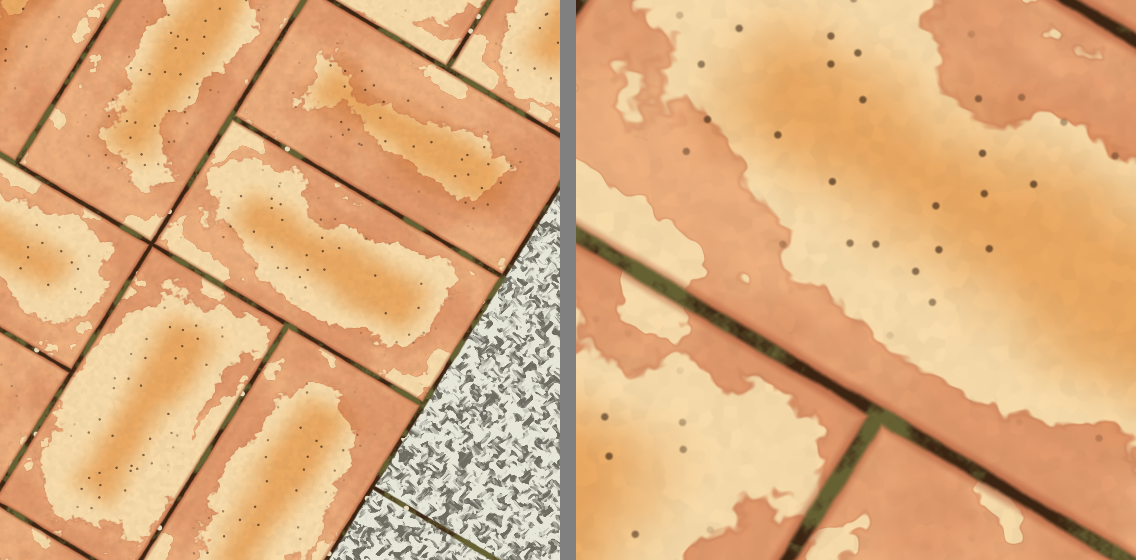
Left, the full canvas; right, a detail of the centre.
A three.js fragment shader for this texture:

```glsl
// Worn clay pavers in a slanted basket weave, beside a speckled granite kerb.
varying vec2 vUv;

// Layout: each square block, spanned by two axes, holds a pair of bricks
const vec2 ORIGIN = vec2(0.271, 0.564);
const vec2 AXIS_A = vec2(0.478, -0.298);
const vec2 AXIS_B = vec2(0.274, 0.463);
const float BLOCK_SIZE = 0.55;
const float KERB_START = 1.0;
const float KERB_PERIOD = 1.5;
const float KERB_JOINT = -0.32;
const float JOINT_HALF = 0.0042;
const float EDGE_SOFT = 0.0018;

// Surface
const float FLAKE_ROUGHNESS = 0.15;
const float GRANITE_SCALE = 95.0;
const float PIT_SCALE = 42.0;

const vec3 CLAY = vec3(0.86, 0.585, 0.41);
const vec3 CLAY_PALE = vec3(0.91, 0.67, 0.48);
const vec3 EMBER = vec3(0.82, 0.51, 0.29);
const vec3 CREAM = vec3(0.95, 0.84, 0.65);
const vec3 GOLD = vec3(0.90, 0.65, 0.38);
const vec3 RUST = vec3(0.70, 0.36, 0.23);
const vec3 SOIL = vec3(0.23, 0.14, 0.07);
const vec3 MOSS = vec3(0.40, 0.38, 0.20);
const vec3 GRANITE_DARK = vec3(0.43, 0.42, 0.38);
const vec3 GRANITE_LIGHT = vec3(0.90, 0.90, 0.85);
const vec3 CHIP = vec3(0.90, 0.86, 0.74);

const float PI = 3.14159;

float hash(vec2 p) {
  return fract(sin(dot(p, vec2(127.1, 311.7))) * 4375.85);
}

// Warped sines, roughly -1 to 1
float layeredSines(vec2 p) {
  float sum = 0.0, gain = 0.5;
  for (int i = 0; i < 6; i++) {
    sum += gain * sin(p.x + 1.4 * sin(p.y));
    p = mat2(1.6, 1.2, -1.2, 1.6) * p + 1.7;
    gain *= 0.6;
  }
  return sum;
}

// Cellular noise: x = blended cell tone, y = nearest distance, z = nearest id
vec3 cells(vec2 p) {
  vec2 base = floor(p);
  float tone = 0.0, total = 0.0, nearest = 9.0, id = 0.0;
  for (int y = -1; y <= 1; y++) {
    for (int x = -1; x <= 1; x++) {
      vec2 cell = base + vec2(float(x), float(y));
      vec2 seed = cell + vec2(hash(cell), hash(cell + 37.0));
      float d = length(seed - p);
      float h = hash(cell + 71.0);
      float w = exp(-14.0 * d * d);
      tone += w * h;
      total += w;
      if (d < nearest) { nearest = d; id = h; }
    }
  }
  return vec3(tone / max(total, 1e-5), nearest, id);
}

// Wear drifts over the paving and alternates within each pair of bricks
float wearAt(vec2 c) {
  float drift = 0.43 + 0.2 * c.x + 0.2 * cos(PI * (c.y + 0.4));
  return clamp(drift + 0.2 * sin(2.0 * PI * (c.x - c.y)) * sin(PI * c.y), 0.0, 0.92);
}

// q spans -1..1 along the brick and -0.5..0.5 across it
vec3 brickColor(vec2 q, vec2 centre, vec2 p) {
  float wear = wearAt(centre);
  float seed = hash(centre * 4.0 + 9.0);
  vec2 shift = vec2(0.22, 0.1) * (seed - 0.5) * (1.0 - wear);
  vec2 k = vec2(max(abs(q.x - shift.x) - 0.5, 0.0), abs(q.y - shift.y));
  float radius = pow(k.x * k.x * k.x + k.y * k.y * k.y + 1e-6, 1.0 / 3.0);
  float rough = layeredSines(q * 4.5 + seed * 40.0);
  float blotch = layeredSines(q * 3.0 + seed * 70.0 + 11.0);

  // Fired clay with a dark heart and faint contour bands
  vec3 clay = mix(CLAY, CLAY_PALE, smoothstep(-0.5, 0.6, blotch));
  clay = mix(EMBER, clay, smoothstep(0.0, 0.32, radius + 0.08 * blotch));
  clay *= 1.0 + 0.012 * sin(radius * 55.0 + 2.0 * blotch);

  // Flaked centre and scattered flakes along the rim
  float field = 0.08 + 0.38 * wear - radius - FLAKE_ROUGHNESS * rough;
  float rim = smoothstep(0.27, 0.42, max(abs(q.x) - 0.5, abs(q.y)));
  float rimField = 0.35 * blotch + 0.2 * rough + 0.2 * wear - 0.27 - 0.5 * (1.0 - rim);
  field = max(field, rimField);
  vec3 bare = mix(GOLD, CREAM, smoothstep(0.02, 0.27, radius + 0.05 * blotch));
  clay = mix(clay, RUST, 0.22 * (1.0 - smoothstep(0.0, 0.025, abs(field))));
  vec3 color = mix(clay, bare, smoothstep(-0.008, 0.012, field));

  // Small dark pits, densest near the heart
  vec3 pit = cells(p * PIT_SCALE);
  float dots = (1.0 - smoothstep(0.05, 0.13, pit.y)) * step(0.7, pit.z);
  color = mix(color, SOIL, 0.65 * dots * (1.0 - smoothstep(0.12, 0.42, radius)));
  return color * (0.985 + 0.04 * cells(p * 130.0).x);
}

vec3 graniteColor(vec2 p) {
  vec2 bent = p + 0.004 * vec2(sin(p.y * 190.0), sin(p.x * 170.0));
  float speckle = 0.6 * cells(bent * GRANITE_SCALE).x + 0.4 * cells(bent * GRANITE_SCALE * 1.9).x;
  return mix(GRANITE_DARK, GRANITE_LIGHT, smoothstep(0.22, 0.6, speckle));
}

void main() {
  vec2 d = vUv - ORIGIN;
  vec2 grid = vec2(dot(d, AXIS_A) / dot(AXIS_A, AXIS_A), dot(d, AXIS_B) / dot(AXIS_B, AXIS_B));
  vec3 color;
  float edge;

  if (grid.x > KERB_START) {
    color = graniteColor(vUv);
    float across = abs(mod(grid.y - KERB_JOINT + 0.5 * KERB_PERIOD, KERB_PERIOD) - 0.5 * KERB_PERIOD);
    edge = BLOCK_SIZE * min(across, grid.x - KERB_START);
  } else {
    // Alternate blocks turn their two bricks by a quarter
    vec2 block = floor(grid);
    bool upright = mod(block.x + block.y, 2.0) > 0.5;
    vec2 f = upright ? fract(grid).yx : fract(grid);
    vec2 mid = vec2(0.5, 0.25 + 0.5 * floor(f.y * 2.0));
    vec2 q = 2.0 * (f - mid);
    color = brickColor(q, block + (upright ? mid.yx : mid), vUv);
    edge = 0.5 * BLOCK_SIZE * min(1.0 - abs(q.x), 0.5 - abs(q.y));
    color = mix(color, RUST, 0.6 * (1.0 - smoothstep(JOINT_HALF, 0.011, edge)));
  }

  // Soil, moss and rare pale chips in the joints
  float growth = layeredSines(vUv * 38.0);
  vec3 joint = mix(SOIL, MOSS, smoothstep(-0.1, 0.7, growth + 0.4 * cells(vUv * 90.0).x));
  vec3 grit = cells(vUv * 55.0);
  joint = mix(joint, CHIP, step(0.955, grit.z) * (1.0 - smoothstep(0.2, 0.32, grit.y)));
  float width = JOINT_HALF + 0.0013 * growth;
  color = mix(joint, color, smoothstep(width - EDGE_SOFT, width + EDGE_SOFT, edge));
  gl_FragColor = vec4(color, 1.0);
}
```
